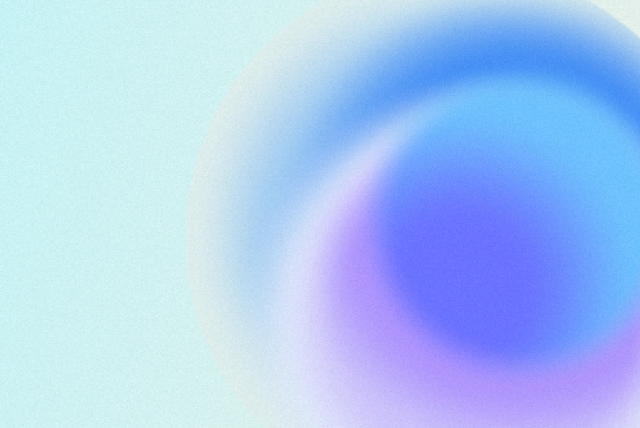
Give the GLSL for this background, as a WebGL 1 fragment shader.

```glsl
precision highp float;

uniform vec2 u_resolution;

// Lengths are in canvas heights, origin at the lower left
const vec2 HALO_CENTER = vec2(1.066, 0.446);
const float HALO_RADIUS = 0.634;
const float HALO_DEPTH = 0.235;
const vec2 VIOLET_CENTER = vec2(1.138, 0.261);
const vec2 ORB_CENTER = vec2(1.216, 0.479);
const vec2 CORE_CENTER = vec2(1.066, 0.319);

const vec3 AQUA = vec3(0.775, 0.95, 0.96);
const vec3 CREAM = vec3(0.89, 0.94, 0.92);
const vec3 HALO_RIM = vec3(0.865, 0.93, 0.925);
const vec3 PALE_BLUE = vec3(0.62, 0.79, 0.95);
const vec3 DEEP_BLUE = vec3(0.27, 0.56, 0.96);
const vec3 MIST = vec3(0.88, 0.91, 0.98);
const vec3 LAVENDER = vec3(0.80, 0.77, 0.98);
const vec3 VIOLET = vec3(0.68, 0.58, 0.99);
const vec3 SKY = vec3(0.43, 0.76, 0.99);
const vec3 INDIGO = vec3(0.42, 0.45, 1.0);

const float GRAIN_CELLS = 342.0;
const float GRAIN_AMOUNT = 0.045;

// 1 inside the inner radius, falling softly to 0 at the outer one
float softDisk(float d, float inner, float outer) {
    return 1.0 - smoothstep(inner, outer, d);
}

vec3 hash3(vec2 cell) {
    vec3 q = fract(cell.xyx * vec3(0.1031, 0.1030, 0.0973));
    q += dot(q, q.yxz + 33.33);
    return fract((q.xxy + q.yzz) * q.zyx);
}

// Wide backdrop from aqua to cream
vec3 backdrop(vec2 p) {
    float t = p.x / 1.5 + 0.2 * (1.0 - p.y);
    return mix(AQUA, CREAM, clamp(t, 0.0, 1.0));
}

// Large disk with a crisp rim and a blue glow inside
vec3 addHalo(vec3 color, vec2 p, float orbDistance) {
    float d = length(p - HALO_CENTER);
    float depth = smoothstep(0.0, HALO_DEPTH, HALO_RADIUS - d);
    float fade = mix(0.4, 1.0, smoothstep(0.0, 0.42, p.y));
    vec3 halo = mix(HALO_RIM, PALE_BLUE, depth * fade);
    halo = mix(halo, DEEP_BLUE, softDisk(orbDistance, 0.36, 0.584));
    return mix(color, halo, softDisk(d, HALO_RADIUS - 0.006, HALO_RADIUS + 0.003));
}

// Violet disk fading to mist at its border
vec3 addViolet(vec3 color, vec2 p, float orbDistance) {
    float d = length(p - VIOLET_CENTER);
    vec3 violet = mix(VIOLET, LAVENDER, smoothstep(0.37, 0.57, orbDistance));
    violet = mix(violet, MIST, smoothstep(0.33, 0.50, d));
    return mix(color, violet, softDisk(d, 0.43, 0.585));
}

// Blue orb with an indigo core
vec3 addOrb(vec3 color, vec2 p, float orbDistance) {
    float core = softDisk(length(p - CORE_CENTER), 0.136, 0.457);
    vec3 orb = mix(SKY, INDIGO, core);
    return mix(color, orb, softDisk(orbDistance, 0.28, 0.39));
}

void main() {
    vec2 p = gl_FragCoord.xy / u_resolution.y;
    float orbDistance = length(p - ORB_CENTER);

    vec3 color = backdrop(p);
    color = addHalo(color, p, orbDistance);
    color = addViolet(color, p, orbDistance);
    color = addOrb(color, p, orbDistance);

    // Fine grain, partly tinted
    vec3 noise = hash3(floor(p * GRAIN_CELLS)) - 0.5;
    color += GRAIN_AMOUNT * mix(vec3(noise.x), noise, 0.5);

    gl_FragColor = vec4(clamp(color, 0.0, 1.0), 1.0);
}
```
